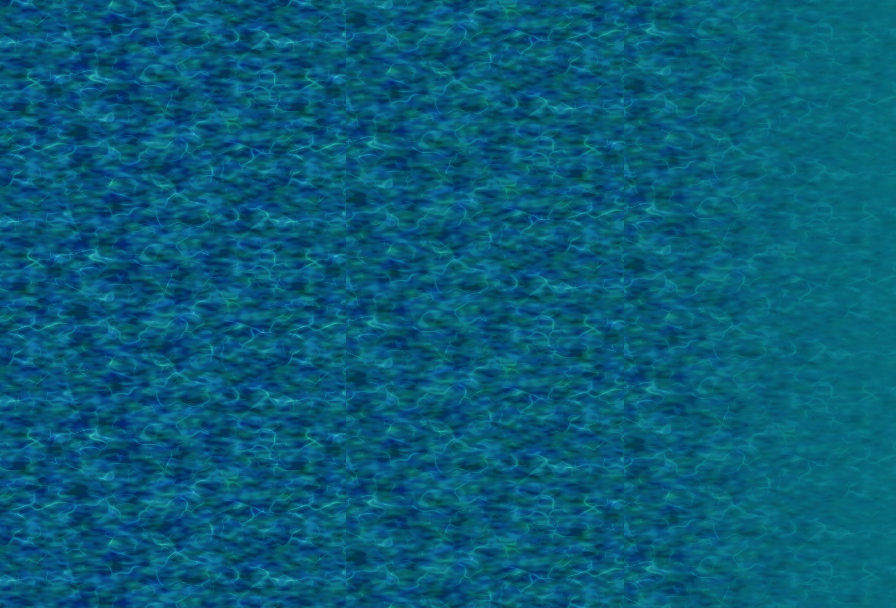
This texture is drawn by a WebGL 1 fragment shader. Its source:

```glsl
precision highp float;
// Rippling pool water: one wrapping tile repeated about 3.2 times across and 3.4 down.
// Warped cell borders form the light web, stretched gradient noise forms the ripples;
// later columns slide vertically, leaving faint seams, and the right side fades to teal.
uniform vec2 u_resolution;

const vec2 TILE = vec2(0.458, 0.295);   // in canvas heights
const float SEAM_X = 0.569;             // first visible column seam
const vec3 DEEP = vec3(0.005, 0.21, 0.35);
const vec3 BODY = vec3(0.025, 0.34, 0.46);
const vec3 LIGHT = vec3(0.06, 0.48, 0.57);
const vec3 GLINT = vec3(0.20, 0.70, 0.72);
const vec3 SHALLOW = vec3(0.025, 0.47, 0.50);

vec2 hash2(vec2 p) {
  vec3 q = fract(p.xyx * vec3(0.1031, 0.1030, 0.0973));
  q += dot(q, q.yzx + 33.33);
  return fract((q.xx + q.yz) * q.zy);
}

// Gradient at a lattice corner, wrapped to the period
float corner(vec2 cell, vec2 offset, vec2 period, float seed) {
  float angle = 6.2832 * hash2(mod(cell, period) + seed).x;
  return dot(vec2(cos(angle), sin(angle)), offset);
}

// Tileable gradient noise, roughly -0.7 to 0.7
float noise(vec2 uv, vec2 period, float seed) {
  vec2 p = uv * period;
  vec2 i = floor(p);
  vec2 f = p - i;
  vec2 s = f * f * f * (f * (f * 6.0 - 15.0) + 10.0);
  vec2 e = vec2(1.0, 0.0);
  float low = mix(corner(i, f, period, seed),
                  corner(i + e.xy, f - e.xy, period, seed), s.x);
  float high = mix(corner(i + e.yx, f - e.yx, period, seed),
                   corner(i + e.xx, f - e.xx, period, seed), s.x);
  return mix(low, high, s.y);
}

// Gap between the two nearest cell points: zero on the cell borders
float cellGap(vec2 uv, vec2 period, float seed) {
  vec2 warp = vec2(noise(uv, period, seed + 7.0), noise(uv, period, seed + 19.0));
  warp += 0.5 * vec2(noise(uv, period * 2.0, seed + 31.0),
                     noise(uv, period * 2.0, seed + 43.0));
  vec2 p = uv * period + 0.65 * warp;
  vec2 i = floor(p);
  vec2 f = p - i;
  float nearest = 8.0;
  float second = 8.0;
  for (int y = -1; y <= 1; y++) {
    for (int x = -1; x <= 1; x++) {
      vec2 cell = vec2(float(x), float(y));
      float d = length(cell + hash2(mod(i + cell, period) + seed) - f);
      second = min(second, max(nearest, d));
      nearest = min(nearest, d);
    }
  }
  return second - nearest;
}

// Broken thin filaments with a soft halo
float web(vec2 uv, vec2 period, float seed) {
  float gap = cellGap(uv, period, seed);
  float strength = smoothstep(-0.3, 0.4, noise(uv, period, seed + 57.0));
  float line = 1.0 - smoothstep(0.0, 0.13, gap);
  float halo = 1.0 - smoothstep(0.0, 0.45, gap);
  return strength * (0.75 * line + 0.25 * halo);
}

// Fine ripples, longer across than down
float ripples(vec2 uv) {
  return 0.5 * noise(uv, vec2(7.0, 10.0), 71.0)
       + 0.6 * noise(uv, vec2(14.0, 23.0), 83.0)
       + 0.6 * noise(uv, vec2(27.0, 43.0), 97.0);
}

vec3 waterColor(float tone) {
  vec3 c = mix(DEEP, BODY, smoothstep(0.0, 0.45, tone));
  c = mix(c, LIGHT, smoothstep(0.4, 0.85, tone));
  return mix(c, GLINT, smoothstep(0.8, 1.5, tone));
}

void main() {
  vec2 p = gl_FragCoord.xy / u_resolution.y;
  float across = gl_FragCoord.x / u_resolution.x;

  // Tile coordinates; columns right of the first seam slide vertically
  vec2 uv = (p - vec2(SEAM_X, 0.0)) / TILE;
  float column = max(floor(uv.x) + 1.0, 0.0);
  uv.y += 0.37 * column;
  uv = fract(uv);

  // Brightness from ripples and two scales of light web
  float tone = 0.36 + 0.85 * ripples(uv);
  tone += 0.25 * noise(uv, vec2(4.0, 4.0), 109.0);
  tone += 0.62 * web(uv, vec2(8.0, 8.0), 127.0);
  tone += 0.34 * web(uv, vec2(13.0, 14.0), 151.0);

  // Calmer contrast toward the shallow right side
  float shallow = smoothstep(0.62, 1.05, across);
  tone = mix(tone, 0.5, 0.12 * min(column, 1.0) + 0.25 * shallow);
  vec3 color = waterColor(tone);

  // Blue and green patches
  float hue = noise(uv, vec2(11.0, 15.0), 173.0) + 0.6 * noise(uv, vec2(23.0, 31.0), 191.0);
  color += hue * vec3(0.0, -0.05, 0.12) * (1.0 - 0.6 * shallow);
  color += vec3(0.0, -0.015, 0.015) * (1.0 - smoothstep(0.0, 0.6, across));
  color = mix(color, SHALLOW, 0.6 * shallow);
  gl_FragColor = vec4(clamp(color, 0.0, 1.0), 1.0);
}
```
